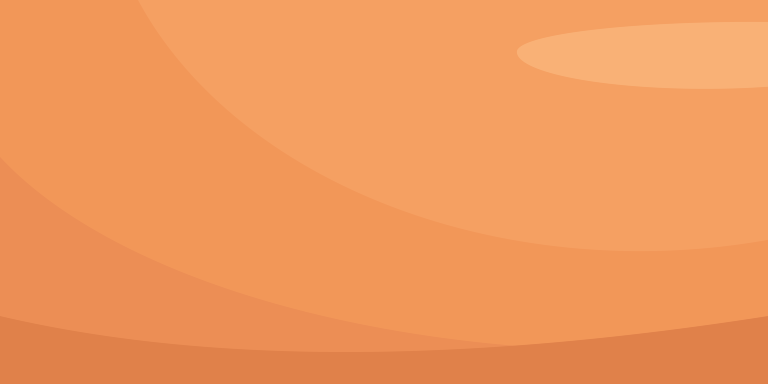
Write a Shadertoy shader that draws this background.

```glsl
// Approximate signed distance to an ellipse, negative inside
float ellipse(vec2 p, vec2 center, vec2 radii) {
    vec2 q = p - center;
    float f = length(q / radii);
    float slope = length(q / (radii * radii));
    return f * (f - 1.0) / max(slope, 1e-4);
}

// Smooth coverage of a shape, about one pixel wide at its edge
float cover(float dist) {
    float pixel = 1.0 / iResolution.y;
    return 1.0 - smoothstep(-0.6 * pixel, 0.6 * pixel, dist);
}

// Highlight with a shallow upper half and a fuller lower half
float highlight(vec2 p) {
    bool upper = p.y > 0.865;
    vec2 center = vec2(upper ? 1.958 : 1.836, 0.865);
    vec2 radii = upper ? vec2(0.612, 0.078) : vec2(0.490, 0.0964);
    return ellipse(p, center, radii);
}

// Height of the sagging lower edge, a quadratic Bezier solved for x
float groundHeight(float x) {
    float t = sqrt(4.0 + 2.5 * x) - 2.0;
    return 0.177 - 0.375 * t * (1.0 - t);
}

void mainImage(out vec4 fragColor, in vec2 fragCoord) {
    // Canvas spans 2 by 1 units
    vec2 p = fragCoord / iResolution.xy * vec2(2.0, 1.0);

    vec3 shade = vec3(0.925, 0.557, 0.333);
    vec3 band = vec3(0.950, 0.592, 0.347);
    vec3 glow = vec3(0.961, 0.627, 0.384);
    vec3 shine = vec3(0.976, 0.694, 0.463);
    vec3 ground = vec3(0.878, 0.506, 0.290);

    // Nested bowls of light
    vec3 color = shade;
    color = mix(color, band, cover(ellipse(p, vec2(1.667, 0.914), vec2(1.810, 0.828))));
    color = mix(color, glow, cover(ellipse(p, vec2(1.667, 1.380), vec2(1.406, 1.034))));

    // Bright patch and dark lower strip
    color = mix(color, shine, cover(highlight(p)));
    color = mix(color, ground, cover(p.y - groundHeight(p.x)));

    fragColor = vec4(color, 1.0);
}
```
